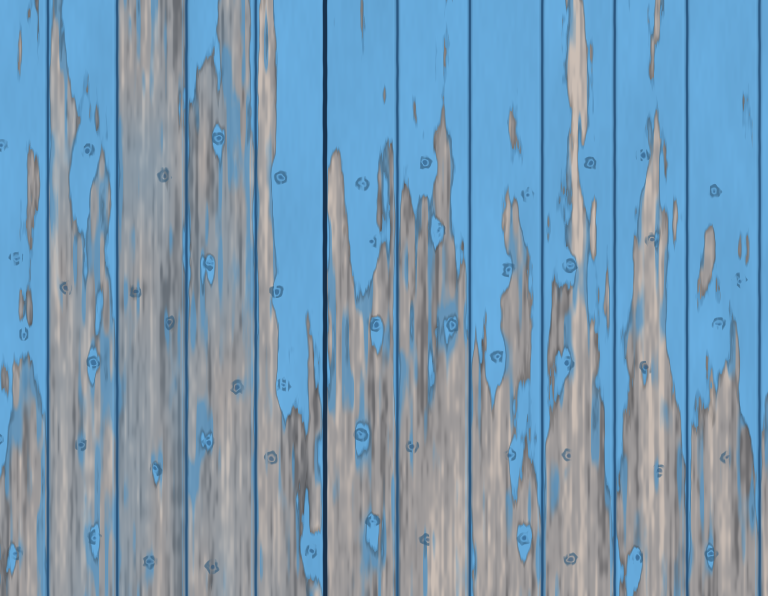
Reproduce this texture procedurally as a Shadertoy shader.

```glsl
// Weathered vertical boards with flaking blue paint over grey wood.
// A bareness field per board (height, streak, stretched noise) decides where
// paint is lost; nails and board edges hold on to islands of paint.

#define MAIN_SEAM 0.4232     // x of the deep seam
#define LEFT_WIDTH 0.0902    // board width left of it
#define RIGHT_WIDTH 0.0943   // board width right of it
#define PEEL_SLOPE 2.4       // how fast loss grows downwards
#define RAGGEDNESS 2.7       // strength of the flake noise
#define NAILS 5              // nails per board
#define NAIL_STEP 0.125      // vertical nail spacing
#define NAIL_RADIUS 0.0065

const vec3 PAINT      = vec3(0.40, 0.66, 0.85);
const vec3 PAINT_DARK = vec3(0.25, 0.44, 0.59);
const vec3 SEAM_BLUE  = vec3(0.15, 0.31, 0.46);
const vec3 SEAM_DEEP  = vec3(0.07, 0.15, 0.24);
const vec3 WOOD_DARK  = vec3(0.42, 0.39, 0.38);
const vec3 WOOD_MID   = vec3(0.64, 0.60, 0.58);
const vec3 WOOD_PALE  = vec3(0.84, 0.76, 0.70);

// Per board: height of the peeled zone, streak centre, streak strength
const vec3 BOARD[12] = vec3[12](
    vec3(0.20, 0.70, 0.7), vec3(0.62, 0.12, 0.8), vec3(1.45, 0.50, 0.3),
    vec3(0.85, 0.75, 0.7), vec3(0.36, 0.20, 1.1), vec3(0.52, 0.15, 0.5),
    vec3(0.50, 0.75, 0.5), vec3(0.44, 0.55, 0.6), vec3(0.40, 0.45, 0.9),
    vec3(0.44, 0.52, 0.9), vec3(0.38, 0.60, 0.5), vec3(0.35, 0.20, 0.3));

float hash(vec2 p) {
    vec3 a = fract(p.xyx * vec3(0.1031, 0.1030, 0.0973));
    a += dot(a, a.yzx + 33.33);
    return fract((a.x + a.y) * a.z);
}

float valueNoise(vec2 p) {
    vec2 i = floor(p), f = fract(p);
    f = f * f * (3.0 - 2.0 * f);
    return mix(mix(hash(i), hash(i + vec2(1, 0)), f.x),
               mix(hash(i + vec2(0, 1)), hash(i + vec2(1, 1)), f.x), f.y);
}

float fbm(vec2 p) {
    float sum = 0.0, amp = 0.5;
    for (int i = 0; i < 5; i++) {
        sum += amp * valueNoise(p);
        p = p * 2.03 + vec2(7.3, 3.1);
        amp *= 0.52;
    }
    return sum;
}

// x: distance to the closest nail, y: weight of the paint held around it
vec2 nails(vec2 local, float board) {
    vec2 result = vec2(1.0, 0.0);
    for (int i = 0; i < NAILS; i++) {
        vec2 id = vec2(board + 20.0, float(i) * 3.0 + 5.0);
        vec2 centre = vec2(0.2 + 0.6 * hash(id),
                           float(i) + 0.15 + 0.7 * hash(id + 41.0));
        vec2 d = local - centre * vec2(RIGHT_WIDTH, NAIL_STEP);
        result.x = min(result.x, length(d));
        d.y *= d.y < 0.0 ? 0.3 : 0.65;   // paint hangs on below the nail
        result.y = max(result.y, exp(-dot(d, d) / 0.00013));
    }
    return result;
}

void mainImage(out vec4 fragColor, in vec2 fragCoord) {
    vec2 uv = fragCoord / iResolution.xy;
    vec2 q = fragCoord / iResolution.x;
    float px = 1.0 / iResolution.x;

    // Board index, position across it and signed distance to the seam
    float width = uv.x < MAIN_SEAM ? LEFT_WIDTH : RIGHT_WIDTH;
    float t = (uv.x - MAIN_SEAM) / width;
    float board = floor(t), u = t - board;
    float seamId = floor(t + 0.5);
    float seam = (t - seamId) * width;
    vec3 traits = BOARD[clamp(int(board) + 5, 0, 11)];
    vec2 g = q + vec2(3.0 + 0.37 * board, 2.0 + 0.71 * board) + vec2(2.0, 4.0);

    // Bareness: positive where the paint is gone
    float wander = 0.22 * (valueNoise(g * vec2(2.0, 9.0)) - 0.5);
    float streak = (u - traits.y - wander) / 0.2;
    streak = traits.z * exp(-streak * streak);
    float fine = valueNoise(g * vec2(170.0, 15.0));
    vec2 nail = nails(vec2(u * width, q.y), board);
    float bare = PEEL_SLOPE * clamp(traits.x - uv.y, -0.36, 0.36) + streak
               + RAGGEDNESS * (fbm(g * vec2(34.0, 6.0)) - 0.5)
               + 0.5 * (fine - 0.5) - 0.95 * nail.y
               - 0.55 * exp(-seam * seam / 0.00003);
    float soft = clamp(fwidth(bare), 0.02, 0.2);
    float woodMask = smoothstep(-soft, soft, bare);

    // Wood: long grain, short flecks, pale fresh zones
    float grain = 0.55 * valueNoise(g * vec2(300.0, 8.0))
                + 0.45 * valueNoise(g * vec2(120.0, 5.0));
    float fleck = valueNoise(g * vec2(260.0, 48.0));
    float pale = 0.4 * streak + 0.5 * valueNoise(g * vec2(18.0, 4.0)) - 0.15;
    float tone = 0.25 + 0.8 * grain + 0.3 * (fleck - 0.5) + 0.5 * pale - 0.1;
    vec3 wood = mix(WOOD_DARK, WOOD_MID, smoothstep(0.2, 0.65, tone));
    wood = mix(wood, WOOD_PALE, smoothstep(0.62, 1.1, tone));

    // Blue residue in the grain, heaviest on the worn boards at the left
    float worn = exp(-0.35 * (board + 3.0) * (board + 3.0));
    float residue = smoothstep(0.5, 0.8, 1.0 - fine) * (1.0 - smoothstep(0.1, 1.1, bare));
    residue += 0.10 + 0.35 * worn * valueNoise(g * vec2(40.0, 7.0));
    wood = mix(wood, mix(PAINT_DARK, PAINT, 0.6), clamp(residue, 0.0, 0.8));
    wood *= 1.0 - 0.22 * (1.0 - smoothstep(0.0, 0.22, bare));   // flake shadow

    // Paint: mild mottling, darker lifted rims
    float mottle = valueNoise(g * vec2(26.0, 9.0)) + 0.4 * fleck - 0.7;
    vec3 paint = PAINT * (1.0 + 0.06 * mottle);
    paint = mix(paint, PAINT_DARK, 0.4 * smoothstep(-0.14, 0.0, bare));
    vec3 color = mix(paint, wood, woodMask);

    // Nails: broken dark ring around a dull head
    float rough = nail.x + 0.004 * (valueNoise(g * 210.0) - 0.5);
    float ring = 1.0 - smoothstep(0.0006, 0.0022 + px, abs(rough - NAIL_RADIUS));
    float head = 1.0 - smoothstep(0.001, 0.003 + px, rough);
    color = mix(color, PAINT_DARK * 0.8, 0.65 * ring * smoothstep(0.25, 0.6, fleck));
    color = mix(color, SEAM_BLUE, 0.6 * head);

    // Seams: shaded bead, dark groove, one deeper joint
    float deep = 1.0 - step(0.5, abs(seamId));
    float groove = mix(0.0011, 0.0024, deep);
    float edge = abs(seam + 0.0005 * (valueNoise(q * vec2(9.0, 60.0)) - 0.5));
    color = mix(color, PAINT_DARK, 0.5 * (1.0 - smoothstep(0.001, 0.005, edge)));
    color = mix(color, mix(SEAM_BLUE, SEAM_DEEP, deep),
                0.9 * (1.0 - smoothstep(groove - px * 0.5, groove + px, edge)));
    float bead = smoothstep(0.0015, 0.0006, abs(seam + 0.0052));
    color = mix(color, PAINT * 1.05, 0.3 * bead);

    fragColor = vec4(clamp(color, 0.0, 1.0), 1.0);
}
```
